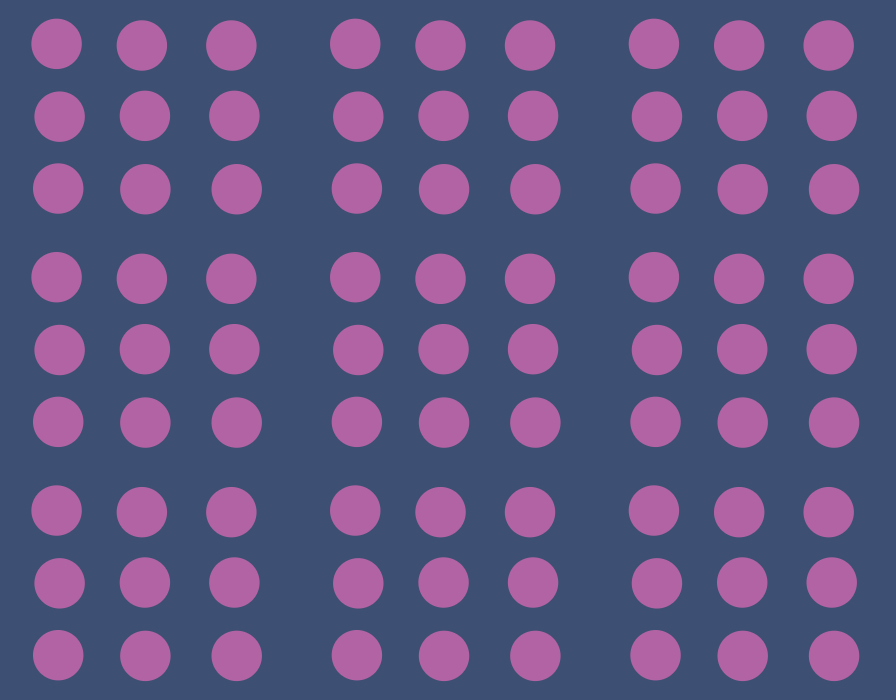
Give the GLSL for this pattern, as a WebGL 1 fragment shader.

```glsl
precision highp float;
// Flat mauve dots on slate blue, in blocks of three by three that repeat
// three times each way. Each row of a block has its own place, pitch and
// tilt, so the dots look set by hand; the blocks are identical and tile.

uniform vec2 u_resolution;

const vec2 REPEATS = vec2(3.0, 3.0);
const vec2 BLOCK_SIZE = vec2(1.28, 1.0);   // block height is the unit
const float DOT_RADIUS = 0.108;
const float MIDDLE_SHIFT = -0.009;         // middle column sits a little left
const vec3 GROUND_COLOR = vec3(0.24, 0.31, 0.45);
const vec3 DOT_COLOR = vec3(0.70, 0.39, 0.64);

// Rows: centre x, centre y, pitch, lift of the first dot
const vec4 TOP_ROW = vec4(0.617, 0.805, 0.3745, 0.007);
const vec4 MIDDLE_ROW = vec4(0.630, 0.5035, 0.3745, -0.0035);
const vec4 BOTTOM_ROW = vec4(0.632, 0.189, 0.3825, 0.003);

// Signed distance to the nearest of the three dots in a row
float rowDistance(vec2 p, vec4 row) {
  float nearest = 10.0;
  for (int i = -1; i <= 1; i++) {
    float column = float(i);
    float isMiddle = 1.0 - abs(column);
    float isFirst = max(-column, 0.0);
    vec2 center = row.xy + vec2(column * row.z + isMiddle * MIDDLE_SHIFT,
                                isFirst * row.w);
    nearest = min(nearest, length(p - center));
  }
  return nearest - DOT_RADIUS;
}

void main() {
  vec2 uv = gl_FragCoord.xy / u_resolution;
  vec2 p = fract(uv * REPEATS) * BLOCK_SIZE;

  float dist = rowDistance(p, TOP_ROW);
  dist = min(dist, rowDistance(p, MIDDLE_ROW));
  dist = min(dist, rowDistance(p, BOTTOM_ROW));

  // Edge smoothed over one pixel, measured in block units
  float pixel = REPEATS.y * BLOCK_SIZE.y / u_resolution.y;
  float coverage = clamp(0.5 - dist / pixel, 0.0, 1.0);

  gl_FragColor = vec4(mix(GROUND_COLOR, DOT_COLOR, coverage), 1.0);
}
```
